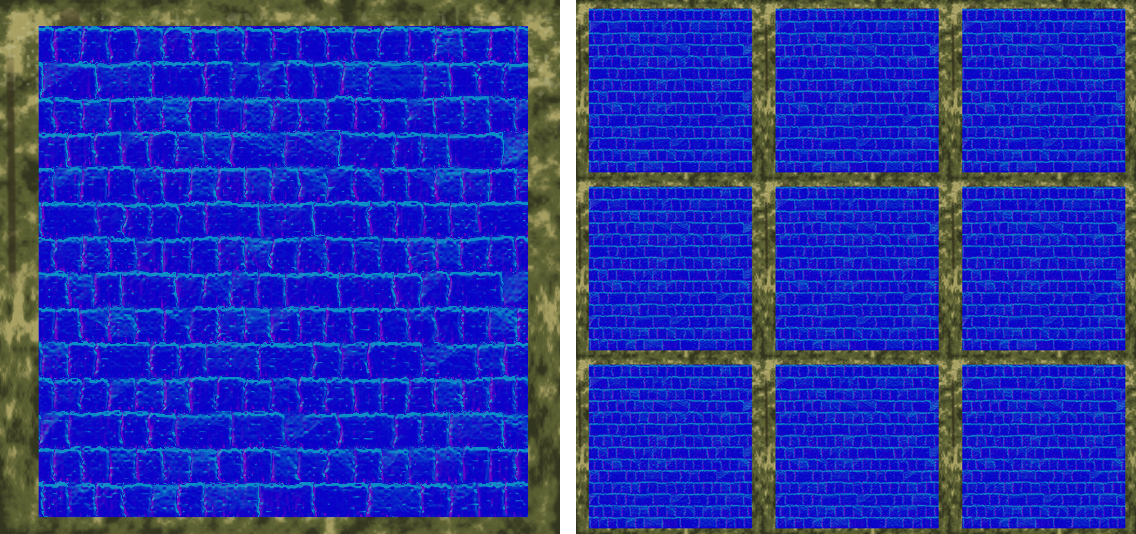
Left: one tile. Right: repeated 3 by 3.
Give the GLSL for this texture map, as a WebGL 2 fragment shader.

```glsl
#version 300 es
precision highp float;
// Blue relief map of a fourteen-course brick wall, framed by soft woodland and grass.
uniform vec2 u_resolution;
out vec4 fragColor;

float hash(vec2 p) {
  return fract(sin(dot(p, vec2(127.1, 311.7))) * 43758.5453);
}

// Value noise that wraps after a whole number of cells
float noise(vec2 p, vec2 period) {
  vec2 i = floor(p), f = fract(p);
  f = f * f * (3.0 - 2.0 * f);
  vec2 a = mod(i, period), b = mod(i + 1.0, period);
  return mix(mix(hash(a), hash(vec2(b.x, a.y)), f.x),
             mix(hash(vec2(a.x, b.y)), hash(b), f.x), f.y);
}

float tileNoise(vec2 uv, vec2 cells) {
  return noise(uv * cells, cells);
}

float fbm(vec2 uv, vec2 cells) {
  float sum = 0.0, gain = 0.5;
  for (int i = 0; i < 4; i++) {
    sum += gain * tileNoise(uv, cells);
    cells *= 2.0;
    gain *= 0.55;
  }
  return sum;
}

float roundBox(vec2 p, vec2 halfSize, float radius) {
  vec2 q = abs(p) - halfSize + radius;
  return length(max(q, 0.0)) + min(max(q.x, q.y), 0.0) - radius;
}

// Wall height, measured in courses; position q spans 0 to 1
float wallHeight(vec2 q) {
  vec2 ragged = vec2(tileNoise(q, vec2(120.0)), tileNoise(q + 0.37, vec2(150.0))) - 0.5;
  vec2 wavy = vec2(tileNoise(q, vec2(34.0)), tileNoise(q + 0.61, vec2(17.0))) - 0.5;
  vec2 p = q * 14.0 + ragged * vec2(0.06, 0.09) + wavy * vec2(0.1, 0.1);

  // Stretchers and headers in alternate courses
  float course = floor(p.y);
  bool header = mod(course, 2.0) > 0.5;
  float count = header ? 18.0 : 9.0;
  float phase = header ? 0.58 : 0.07 + 0.47 * mod(course * 0.5, 2.0);
  float x = p.x / 14.0 * count - phase;
  vec2 id = vec2(floor(x) + 40.0 * float(header), course);
  float width = 14.0 / count, along = fract(x);
  if (!header && hash(id + 7.3) > 0.6) {
    id.x += 20.0 * step(0.5, along);
    along = fract(along * 2.0);
    width *= 0.5;
  }
  vec2 local = vec2((along - 0.5) * width, fract(p.y) - 0.5);
  float d = roundBox(local * vec2(1.4, 1.0), vec2(width * 0.7 - 0.025, 0.465), 0.13);
  float face = 0.72 * (1.0 - smoothstep(-0.09, 0.05, d)) + 0.3 * (1.0 - smoothstep(-0.24, 0.12, d));

  // Tilted faces, chipped corners, pits and vertical drag marks
  float rough = mix(0.35, 1.5, pow(hash(id + 3.1), 2.0));
  float tilt = local.x * (hash(id + 1.9) * 1.5 - 0.4) - local.y * 1.5 * pow(hash(id + 4.4), 3.0);
  float slant = hash(id + 5.7) - 0.5;
  float chip = max(0.0, local.y + local.x * slant * 2.4 - 0.1) * 1.4 * step(0.8, hash(id + 9.2));
  float pits = tileNoise(q, vec2(95.0)) * 0.11 + tileNoise(q, vec2(190.0)) * 0.08;
  float drag = tileNoise(q, vec2(150.0, 30.0)) * 0.13 + tileNoise(q, vec2(70.0, 22.0)) * 0.1;
  float nick = pow(tileNoise(q + 0.23, vec2(135.0)), 8.0) * 0.3;
  return face * (1.0 - chip) + tilt + pits * rough + drag - nick;
}

// Slopes become colour: red for left edges, green for upper edges
vec3 wallColor(vec2 q) {
  float stepSize = 0.0024;
  float h = wallHeight(q);
  float sx = (wallHeight(q + vec2(stepSize, 0.0)) - h) / (stepSize * 14.0);
  float sy = (h - wallHeight(q + vec2(0.0, stepSize))) / (stepSize * 14.0);
  float worn = mix(0.35, 1.0, smoothstep(0.25, 0.75, tileNoise(q, vec2(40.0, 32.0))));
  float up = max(sy, 0.0) * mix(0.75, 1.0, worn);
  float red = 0.035 + 0.068 * max(sx, 0.0) * worn / (1.0 + 0.25 * up);
  float green = 0.005 + 0.1 * up + 0.016 * max(-sx, 0.0);
  vec3 color = vec3(min(red, 0.42), min(green, 0.56), 0.785);
  float joint = 1.0 - smoothstep(0.1, 0.6, h);
  return mix(color, vec3(0.08, 0.24, 0.78), joint * 0.3);
}

// Foliage above, a pale clearing and grass below
vec3 woodland(vec2 uv) {
  float meadow = smoothstep(0.02, 0.12, uv.y) * (1.0 - smoothstep(0.44, 0.5, uv.y));
  float canopy = smoothstep(0.7, 0.9, uv.y) * (1.0 - smoothstep(0.94, 1.0, uv.y));
  float clearing = exp(-pow((uv.y - 0.4) / 0.09, 2.0));
  float leaves = fbm(uv, vec2(34.0, 32.0));
  float blades = fbm(uv, vec2(60.0, 26.0));
  float light = mix(leaves, blades, meadow);
  light = 0.4 + (light - 0.5) * 1.25 + 0.2 * clearing + 0.15 * canopy;
  vec3 color = mix(vec3(0.2, 0.21, 0.12), vec3(0.36, 0.38, 0.2), smoothstep(0.1, 0.5, light));
  color = mix(color, vec3(0.66, 0.63, 0.39), smoothstep(0.48, 0.8, light));
  float flecks = smoothstep(0.6, 0.9, tileNoise(uv, vec2(120.0, 114.0)));
  color = mix(color, vec3(0.78, 0.77, 0.6), flecks * canopy * 0.4);
  // Dark trunks
  float trunk = 1.0 - smoothstep(0.014, 0.022, abs(uv.x - 0.125));
  trunk *= smoothstep(0.9, 0.95, uv.y) * (1.0 - smoothstep(0.96, 1.0, uv.y));
  float sapling = 1.0 - smoothstep(0.003, 0.01, abs(uv.x - 0.02 - 0.01 * (0.7 - uv.y)));
  sapling *= smoothstep(0.45, 0.5, uv.y) * (1.0 - smoothstep(0.82, 0.92, uv.y));
  return mix(color, vec3(0.2, 0.18, 0.11), max(trunk, sapling) * 0.7);
}

void main() {
  vec2 uv = gl_FragCoord.xy / u_resolution;
  vec2 q = (uv - vec2(0.069, 0.0315)) / vec2(0.874, 0.9195);
  vec2 inside = (0.5 - abs(q - 0.5)) * vec2(0.874, 0.9195) * u_resolution;
  float panel = smoothstep(-0.5, 0.5, min(inside.x, inside.y));
  fragColor = vec4(mix(woodland(uv), wallColor(q), panel), 1.0);
}
```
